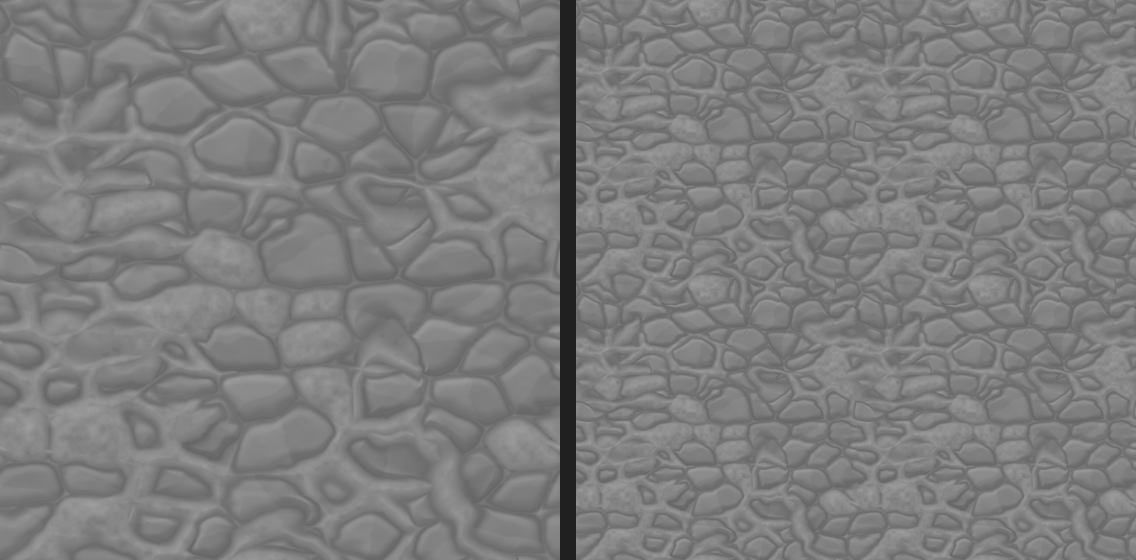
Left, the tile; right, the same tile 2 across and 2 down.
Give the GLSL for this texture map, as a WebGL 1 fragment shader.

```glsl
precision highp float;
// Tiling wall of rounded grey field stones bedded in rough, bulging mortar.
// A warped, weighted Voronoi diagram gives the stones; mortar strands cut
// across them, and dark grooves, lit bevels and wrapping noise paint the rest.
uniform vec2 u_resolution;

const vec2 GRID = vec2(8.0, 12.0);          // stones across and up (even rows)
const vec2 JITTER = vec2(0.8, 0.7);         // irregularity of placement
const float SIZE_SPREAD = 0.36;             // difference in stone size
const float CORNER = 170.0;                 // higher is sharper corners
const float WARP = 0.07;                    // bending of the outlines
const float GAP_MIN = 0.0005;               // half width of tight joints
const float GAP_MAX = 0.017;                // half width of mortar beds
const float STRAND = 0.014;                 // half width of mortar strands
const float BURIED = 0.1;                   // share of stones under mortar
const float GROOVE_WIDTH = 0.0078;
const float GROOVE_DEPTH = 0.1;
const float BEVEL_LIGHT = 0.05;
const vec3 STONE = vec3(0.511);
const vec3 MORTAR = vec3(0.546);
const vec2 LIGHT_DIR = vec2(-0.35, 0.94);

float hash(vec2 p) {
  return fract(sin(dot(p, vec2(127.1, 311.7))) * 43758.5453);
}

// Value noise that wraps after a whole number of cells
float noise(vec2 p, vec2 period) {
  vec2 i = floor(p), f = fract(p);
  f = f * f * (3.0 - 2.0 * f);
  vec2 a = mod(i, period), b = mod(i + 1.0, period);
  return mix(mix(hash(a), hash(vec2(b.x, a.y)), f.x),
             mix(hash(vec2(a.x, b.y)), hash(b), f.x), f.y);
}

float fbm(vec2 uv, vec2 freq) {
  float sum = 0.0, amp = 0.533;
  for (int i = 0; i < 4; i++) {
    sum += amp * noise(uv * freq, freq);
    freq *= 2.0;
    amp *= 0.5;
  }
  return sum;
}

// Offset to the seed of a cell (xy) and its size weight (z)
vec3 seed(vec2 cell, vec2 q) {
  vec2 id = mod(cell, GRID);
  vec2 jitter = JITTER * (vec2(hash(id + 17.3), hash(id + 41.9)) - 0.5);
  jitter.x += 0.5 * mod(id.y, 2.0) - 0.25;
  return vec3(cell + 0.5 + jitter - q, SIZE_SPREAD * hash(id + 73.7));
}

// x: signed distance inside the stone, y: stone hash, zw: position on the stone
vec4 stoneField(vec2 uv) {
  vec2 bend = vec2(fbm(uv + 0.37, vec2(4.0)), fbm(uv + 0.71, vec2(5.0))) - 0.5;
  vec2 q = (uv + WARP * bend) * GRID;
  vec2 base = floor(q), own = base;
  vec3 near = vec3(0.0);
  float best = 100.0;
  for (int y = -2; y <= 2; y++) {
    for (int x = -2; x <= 2; x++) {
      vec2 cell = base + vec2(float(x), float(y));
      vec3 s = seed(cell, q);
      float power = dot(s.xy, s.xy) - s.z;
      if (power < best) { best = power; near = s; own = cell; }
    }
  }
  // Smooth minimum of the distances to all borders rounds the corners
  float sum = 0.0;
  for (int y = -2; y <= 2; y++) {
    for (int x = -2; x <= 2; x++) {
      if (x == 0 && y == 0) continue;
      vec3 s = seed(own + vec2(float(x), float(y)), q);
      float gap = dot(s.xy, s.xy) - s.z - best;
      sum += exp(-CORNER * 0.5 * gap / length((s.xy - near.xy) * GRID));
    }
  }
  float edge = -log(sum + 1e-9) / CORNER;
  float id = hash(mod(own, GRID) + 5.1);
  if (id < BURIED) edge = -abs(edge);
  float bed = smoothstep(0.45, 0.6, fbm(uv + 0.13, vec2(5.0, 7.0)));
  float d = edge - mix(GAP_MIN, GAP_MAX, bed);

  // Ragged strands of mortar that wander over the stones in places
  vec2 along = uv + 0.29 + 0.16 * bend.yx;
  float line = abs(noise(along * vec2(5.0, 9.0), vec2(5.0, 9.0)) - 0.5);
  float fade = smoothstep(0.45, 0.65, noise((uv + 0.83) * 6.0, vec2(6.0)));
  float lump = noise((uv + 0.61) * vec2(22.0, 26.0), vec2(22.0, 26.0)) - 0.5;
  d = min(d, line / 7.0 - STRAND + 0.012 * lump + 0.06 * fade);
  return vec4(d, id, -near.xy);
}

void main() {
  vec2 uv = gl_FragCoord.xy / u_resolution;
  vec4 field = stoneField(uv);
  float grit = fbm(uv, vec2(60.0)) - 0.5;
  float brush = fbm(uv + 0.53, vec2(17.0, 26.0)) - 0.5;
  float d = field.x;
  float rough = d + (0.014 * grit + 0.006 * brush) * smoothstep(0.006, -0.004, d);

  // Slope towards the light, from a second sample of the outline
  float eps = 0.005;
  float slope = clamp((d - stoneField(uv + LIGHT_DIR * eps).x) / eps, -1.0, 1.0);
  float bevel = smoothstep(0.003, 0.010, d) * (1.0 - smoothstep(0.011, 0.026, d));

  // Stone faces: own tone, lighter top, a broad facet and painted strokes
  float turn = 6.2832 * field.y;
  float facet = dot(field.zw, vec2(cos(turn), sin(turn))) + 0.3 * brush;
  float face = 0.015 * (fract(field.y * 7.31) - 0.5) + 0.02 * field.w;
  face += 0.024 * (smoothstep(-0.03, 0.03, facet) - 0.5) + 0.06 * brush;
  face += BEVEL_LIGHT * slope * bevel;

  // Mortar: pale, grainy and gently rounded between the grooves
  float bed = 0.13 * grit + 0.05 * brush;
  bed -= 0.024 * slope * smoothstep(-0.002, -0.01, d);

  vec3 color = mix(MORTAR + bed, STONE + face, smoothstep(-0.003, 0.003, rough));
  float groove = rough / GROOVE_WIDTH;
  color -= GROOVE_DEPTH * exp(-groove * groove) * (0.9 + 0.6 * brush);
  gl_FragColor = vec4(color, 1.0);
}
```
